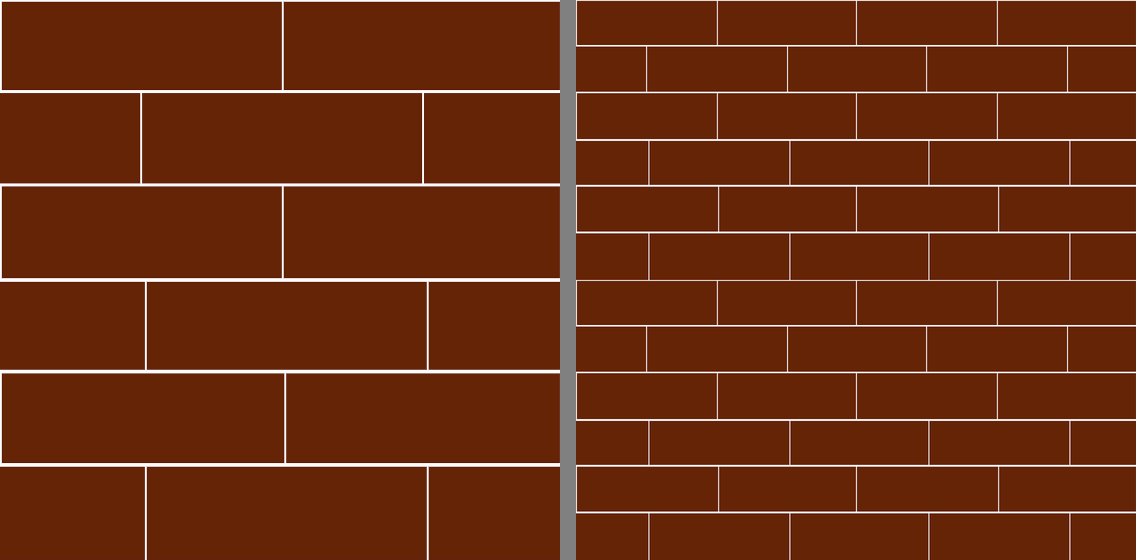
Left, the tile; right, the same tile 2 across and 2 down.
Give the GLSL for this pattern, as a WebGL 1 fragment shader.

```glsl
precision highp float;
// Long brown bricks in running bond with thin, slightly uneven white joints.

uniform vec2 u_resolution;

#define ROWS 6
#define COLUMNS 2.0
#define UNIT (1.0 / 768.0)
#define BED_WIDTH (5.1 * UNIT)
#define HEAD_WIDTH (2.7 * UNIT)
#define RIM_WIDTH (1.0 * UNIT)
#define BED_LIFT (2.4 * UNIT)
#define COLUMN_DRIFT (2.6 * UNIT)
#define BRICK_COLOR vec3(0.396, 0.141, 0.022)
#define RIM_COLOR vec3(0.345, 0.075, 0.005)
#define JOINT_COLOR vec3(0.99)

// Shortest distance between two positions on the unit circle.
float wrapDistance(float a, float b) {
  return abs(fract(a - b + 0.5) - 0.5);
}

// Height of the bed joint below a row; every third one sits lower.
float bedHeight(float row) {
  float lift = BED_LIFT * step(0.5, mod(row, 3.0));
  return row / float(ROWS) + (row < 0.5 ? -1.2 * UNIT : lift);
}

// Bed joints get thinner towards the top; the wrapping one is thinnest.
float bedWidth(float row) {
  if (row < 0.5) return 0.5 * BED_WIDTH;
  return BED_WIDTH * (row < 3.5 ? 1.0 : 0.82);
}

// Position of a head joint: half-brick stagger plus small laying errors.
float headPosition(float row, float column) {
  bool staggered = mod(row, 2.0) < 0.5;
  float error = staggered ? (row < 3.0 ? 8.0 : 1.6) : 1.2;
  if (!staggered && row < 2.0) error += 3.4 * column;
  float stagger = staggered ? 0.5 : 0.0;
  return (column + stagger) / COLUMNS + error * UNIT + column * COLUMN_DRIFT;
}

// Signed distance to the joints, negative inside the mortar.
float jointDistance(vec2 p) {
  float dist = 1.0;
  float row = 0.0;
  for (int i = 0; i < ROWS; i++) {
    float k = float(i);
    float height = bedHeight(k);
    dist = min(dist, wrapDistance(p.y, height) - 0.5 * bedWidth(k));
    if (i > 0) row += step(height, p.y);
  }
  for (float column = 0.0; column < COLUMNS; column++) {
    float head = wrapDistance(p.x, headPosition(row, column));
    dist = min(dist, head - 0.5 * HEAD_WIDTH);
  }
  return dist;
}

void main() {
  vec2 uv = gl_FragCoord.xy / u_resolution;
  float pixel = 1.0 / min(u_resolution.x, u_resolution.y);
  float dist = jointDistance(uv);

  // Brick face, darker rim, then the joint on top.
  float rim = clamp(0.5 - (dist - RIM_WIDTH) / pixel, 0.0, 1.0);
  float joint = clamp(0.5 - dist / pixel, 0.0, 1.0);
  vec3 color = mix(BRICK_COLOR, RIM_COLOR, rim);
  color = mix(color, JOINT_COLOR, joint);
  gl_FragColor = vec4(color, 1.0);
}
```
